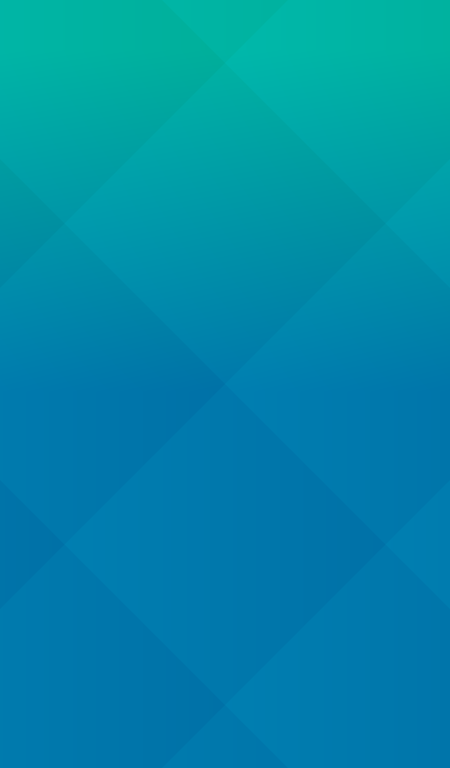
Reproduce this background procedurally as a Shadertoy shader.

```glsl
// A teal to blue vertical gradient under a lattice of large diamonds.
// Each diamond fades from light at its left tip to dark at its right tip;
// two diagonal sawtooth waves, summed, give both the fade and the edges.

const vec3 TEAL = vec3(0.0, 0.704, 0.637);
const vec3 BLUE = vec3(0.0, 0.470, 0.674);
const vec3 FADE_TOP = vec3(0.0, 0.018, 0.032);    // half range of the diamond fade
const vec3 FADE_BOTTOM = vec3(0.0, 0.027, 0.019);
const float DIAMOND_SIZE = 0.418;                 // tip to tip, in canvas heights
const float BLUE_END = 0.49;                      // heights where the gradient ends
const float TEAL_START = 0.935;
const float EDGE_PIXELS = 1.5;

// Rising ramp from 0 to 1 with a softened drop centred on each integer.
vec2 softSawtooth(vec2 x, float width) {
    vec2 ramp = fract(x - 0.5 * width);
    return ramp + 0.5 * width - smoothstep(1.0 - width, 1.0, ramp);
}

void mainImage(out vec4 fragColor, in vec2 fragCoord) {
    // Centred coordinates, one unit per canvas height
    vec2 p = (fragCoord - 0.5 * iResolution.xy) / iResolution.y;

    // Vertical gradient
    float height = p.y + 0.5;
    float tealAmount = clamp((height - BLUE_END) / (TEAL_START - BLUE_END), 0.0, 1.0);
    vec3 color = mix(BLUE, TEAL, tealAmount);

    // Diamond lattice: +1 at the left tip, -1 at the right tip
    vec2 diagonals = vec2(p.x + p.y, p.x - p.y) / DIAMOND_SIZE;
    float edgeWidth = EDGE_PIXELS / (iResolution.y * DIAMOND_SIZE);
    vec2 ramps = softSawtooth(diagonals, edgeWidth);
    float lightness = 1.0 - ramps.x - ramps.y;
    color += lightness * mix(FADE_BOTTOM, FADE_TOP, tealAmount);

    fragColor = vec4(color, 1.0);
}
```
